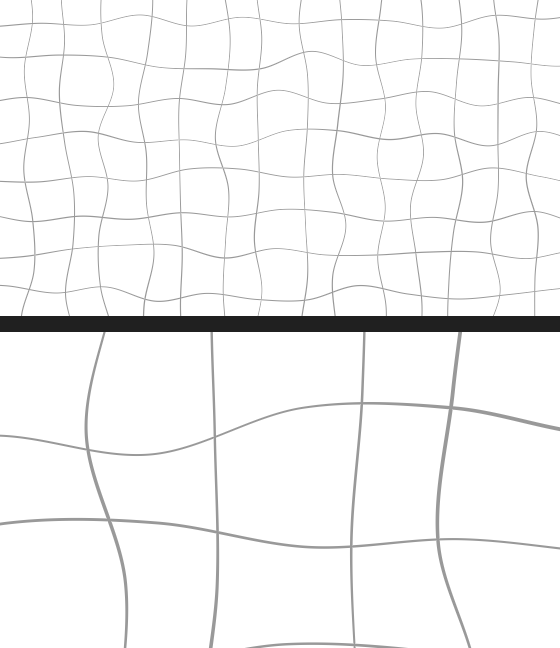
Top: the whole. Bottom: its middle third, enlarged.
A Shadertoy shader for this pattern:

```glsl
float hash(vec2 p) {
    return fract(sin(dot(p, vec2(127.1, 311.7))) * 43758.5453);
}

// Catmull-Rom curve through random knots in -1..1
float wander(float t, float seed) {
    float i = floor(t), f = t - i;
    vec4 k = vec4(hash(vec2(i - 1.0, seed)), hash(vec2(i, seed)),
                  hash(vec2(i + 1.0, seed)), hash(vec2(i + 2.0, seed))) * 2.0 - 1.0;
    return k.y + 0.5 * f * (k.z - k.x
         + f * (2.0 * k.x - 5.0 * k.y + 4.0 * k.z - k.w
         + f * (3.0 * (k.y - k.z) + k.w - k.x)));
}

// Sideways shift of a strand, in cells
float bend(float along, float seed) {
    return 0.23 * wander(along / 1.3 + hash(vec2(seed, 5.0)), seed);
}

// Coverage of the wavy strands numbered 0 to last
float strands(float across, float along, float last, float seed, float cell) {
    float pixel = 1.0 / iResolution.y;
    float ink = 0.0;
    for (float k = -1.0; k <= 1.0; k++) {
        float id = clamp(floor(across + 0.5) + k, 0.0, last);
        float key = id + seed;
        float shift = bend(along, key);
        float slope = (bend(along + 0.05, key) - shift) / 0.05;
        float dist = abs(across - id - shift) * cell / sqrt(1.0 + slope * slope);

        // Hand-drawn stroke that swells and thins
        float halfWidth = 0.0015 + 0.0005 * wander(along * 0.6, key + 40.0);
        ink = max(ink, clamp((halfWidth - dist) / pixel + 0.5, 0.0, 1.0));
    }
    return ink;
}

void mainImage(out vec4 fragColor, in vec2 fragCoord) {
    float cell = 0.1226;
    vec2 grid = fragCoord / iResolution.y / cell - vec2(0.755, 0.604);

    float columns = strands(grid.x, grid.y, 13.0, 3.0, cell);
    float rows = strands(grid.y, grid.x, 7.0, 103.0, cell);

    vec3 color = mix(vec3(1.0), vec3(0.6), max(columns, rows));
    fragColor = vec4(color, 1.0);
}
```
